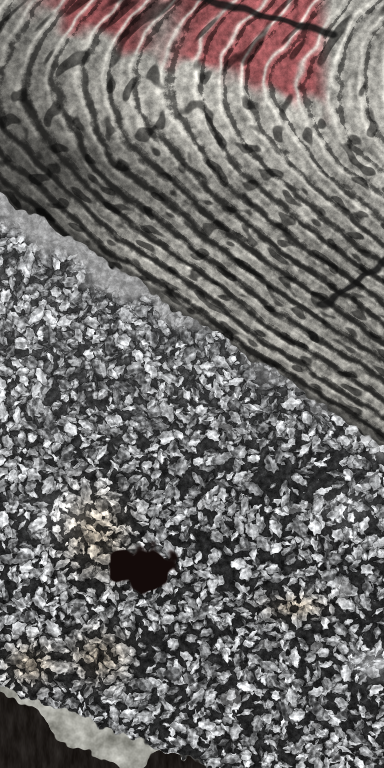
This texture is drawn by a Shadertoy shader. Its source:

```glsl
// Weathered tree-ring wood with a red stripe above a slope of frosty flakes and a dark hole.

float hash1(vec2 p) {
    vec3 q = fract(vec3(p.xyx) * 0.1031);
    q += dot(q, q.yzx + 33.33);
    return fract((q.x + q.y) * q.z);
}

float gradDot(vec2 cell, vec2 offset) {
    float angle = 6.2832 * hash1(cell);
    return dot(vec2(cos(angle), sin(angle)), offset);
}

float gradNoise(vec2 p) {
    vec2 i = floor(p), f = p - i, e = vec2(1, 0);
    vec2 u = f * f * (3.0 - 2.0 * f);
    float low = mix(gradDot(i, f), gradDot(i + e, f - e), u.x);
    float high = mix(gradDot(i + e.yx, f - e.yx), gradDot(i + 1.0, f - 1.0), u.x);
    return 1.4 * mix(low, high, u.y);
}

float fbm(vec2 p) {
    float sum = 0.0, amp = 0.55;
    for (int i = 0; i < 4; i++) {
        sum += amp * gradNoise(p);
        p = mat2(1.6, 1.2, -1.2, 1.6) * p + 9.3;
        amp *= 0.6;
    }
    return sum;
}

// Soft elliptical spot: 1 at the centre, fading to 0.
float spot(vec2 p, float x, float y, float rx, float ry) {
    vec2 d = (p - vec2(x, y)) / vec2(rx, ry);
    return exp(-dot(d, d));
}

float crack(vec2 p, vec2 a, vec2 b, float width) {
    vec2 d = b - a;
    float dist = length(p - a - d * clamp(dot(p - a, d) / dot(d, d), 0.0, 1.0));
    return smoothstep(width, 0.3 * width, dist);
}

// Paints one jittered grid of angular, two-faceted chips over a grey tone.
float addFlakes(float tone, vec2 p, float scale, float seed, float density, float px) {
    vec2 g = p * scale, cell = floor(g);
    float rough = 0.16 * gradNoise(g * 3.5 + seed), aa = scale * px;
    for (int k = 0; k < 9; k++) {
        vec2 id = cell + vec2(k % 3 - 1, k / 3 - 1), key = id + seed;
        vec2 place = vec2(hash1(key), hash1(key + 71.0));
        float angle = 6.2832 * hash1(key + 29.0), c = cos(angle), s = sin(angle);
        vec2 d = mat2(c, s, -s, c) * (g - id - place);
        vec2 size = mix(vec2(0.35, 0.14), vec2(0.8, 0.5), vec2(hash1(key + 17.0), hash1(key + 88.0)));
        float edge = max(abs(d.x) - size.x, abs(d.y) + 0.4 * abs(d.x) - size.y) + rough;
        float present = step(hash1(key + 43.0), density);
        float facet = smoothstep(-0.06, 0.06, d.y + 0.3 * d.x);
        float chip = mix(0.3, 0.78, hash1(key + 5.0)) + 0.18 * facet + 1.4 * rough;
        tone *= 1.0 - 0.4 * present * smoothstep(0.16, 0.0, edge);
        tone = mix(tone, chip, present * smoothstep(aa, -aa, edge));
    }
    return tone;
}

vec3 woodColour(vec2 p) {
    // Nested arcs: vertical at the top, sweeping down to the right.
    float drop = 1.78 - p.y;
    float ring = p.x - 1.6 * (sqrt(drop * drop + 0.082) - 0.286);
    float along = 0.6 * p.x - p.y;
    float phase = (ring - 0.341) / 0.073 + 0.4 * gradNoise(p * 5.0) + 0.13 * gradNoise(p * 22.0);
    float c = fract(phase + 0.5) - 0.5;
    float worn = smoothstep(1.9, 1.5, p.y + 0.35 * (p.x - 0.3));
    float grain = fbm(p * 50.0), ridge = exp(-c * c * 110.0);
    float fibre = gradNoise(vec2(ring * 60.0, along * 14.0));
    float groove = smoothstep(mix(0.1, 0.34, worn), 0.03, abs(c - 0.25) + 0.12 * grain + 0.1 * fibre);
    float tone = mix(0.66, 0.57, worn) + 0.12 * fibre + 0.28 * grain + 0.12 * gradNoise(p * 5.0 + 3.0);
    tone *= 1.0 - 0.25 * spot(p, 0.0, 1.75, 0.25, 0.4) - 0.35 * spot(p, 0.14, 1.55, 0.25, 0.13);
    tone = mix(tone, 0.12, groove * mix(0.5, 0.9, worn)) + ridge * mix(0.2, 0.1, worn);
    tone *= 1.0 - 0.5 * smoothstep(0.22, 0.45, gradNoise(vec2(ring * 26.0, along * 20.0) + 8.0));
    vec3 colour = tone * vec3(1.0, 0.99, 0.95);

    // Faded red stripe, thinner over the pale ridges.
    float above = p.y - 1.99 + 0.32 * p.x + 0.05 * gradNoise(p * 14.0);
    float stripe = smoothstep(-0.03, 0.03, above) * smoothstep(0.87, 0.81, p.x);
    stripe *= smoothstep(0.03, 0.2, p.x) * (1.0 - 0.8 * spot(p, 0.42, 1.93, 0.05, 0.09));
    colour *= mix(vec3(1), vec3(0.88, 0.45, 0.49), stripe * (0.9 - 0.75 * ridge));

    vec2 q = p + 0.012 * vec2(gradNoise(p * 20.0), gradNoise(p * 20.0 + 5.0));
    float cracks = max(crack(q, vec2(0.5, 2.01), vec2(0.87, 1.91), 0.014),
                       crack(q, vec2(1.02, 1.33), vec2(0.84, 1.2), 0.013));
    return mix(colour, vec3(0.08), 0.85 * cracks);
}

vec3 frostColour(vec2 p, float depth, float px) {
    float fine = fbm(p * 55.0), upper = smoothstep(0.6, 1.2, p.y);
    float density = mix(0.72, 0.9, upper) * (1.0 - 0.8 * spot(p, 0.72, 0.76, 0.13, 0.055));
    float tone = mix(0.15, 0.25, upper) + 0.15 * fine;
    // Smooth icy rim beneath the wood, widest at the left.
    float width = mix(0.07, 0.025, smoothstep(0.0, 0.6, p.x)) + 0.04 * gradNoise(p * 14.0);
    float rim = smoothstep(width * 1.6, width * 0.6, depth);
    for (float k = 0.0; k < 3.0; k++)
        tone = addFlakes(tone, p, 38.0 - 5.0 * k, 31.0 * k + 103.0, density * (1.0 - 0.12 * k), px);
    tone += 0.4 * fine * smoothstep(0.15, 0.5, tone);
    tone += 0.16 * (spot(p, 0.17, 0.66, 0.1, 0.06) + spot(p, 0.9, 0.67, 0.07, 0.05));
    tone += 0.4 * spot(p, 0.97, 0.27, 0.045, 0.035);

    // Tan stains and the hole.
    float stain = spot(p, 0.25, 0.61, 0.08, 0.1) + spot(p, 0.26, 0.29, 0.07, 0.06)
                + spot(p, 0.77, 0.42, 0.07, 0.03) + spot(p, 0.08, 0.27, 0.06, 0.05);
    vec3 colour = tone * mix(vec3(0.99, 1.0, 1.01), vec3(1.03, 0.97, 0.88), min(stain, 1.0));
    float hole = length((p - vec2(0.37, 0.515)) / vec2(0.09, 0.06)) + 0.5 * gradNoise(p * 28.0);
    colour = mix(vec3(0.08, 0.045, 0.04), colour, smoothstep(0.85, 1.05, hole));
    return mix(colour, vec3(0.64) + 0.2 * fine, rim * mix(0.85, 0.4, smoothstep(0.3, 0.6, p.x)));
}

void mainImage(out vec4 fragColor, in vec2 fragCoord) {
    vec2 p = fragCoord / iResolution.xy * vec2(1, 2);
    float px = 1.0 / iResolution.x, ragged = 0.018 * gradNoise(p * 13.0) + 0.012 * gradNoise(p * 45.0);
    float depth = 1.5 - 0.66 * p.x + ragged - p.y;
    vec3 wood = woodColour(p) * mix(0.5, 1.0, smoothstep(0.0, 0.045, -depth));
    vec3 colour = mix(wood, frostColour(p, depth, px), smoothstep(-px, px, depth));
    // Pale ice ledge over dark bark.
    float below = 0.216 - 0.4 * p.x + ragged - p.y;
    float ledge = mix(0.02, 0.09, smoothstep(0.08, 0.17, p.x)) * smoothstep(0.42, 0.35, p.x);
    vec3 bark = vec3(0.12, 0.105, 0.095) + 0.1 * fbm(p * vec2(45, 14));
    vec3 ice = vec3(0.64, 0.64, 0.61) + 0.3 * fbm(p * 22.0);
    vec3 base = mix(ice, bark, smoothstep(-px, px, below - ledge));
    fragColor = vec4(clamp(mix(colour, base, smoothstep(-px, px, below)), 0.0, 1.0), 1.0);
}
```
